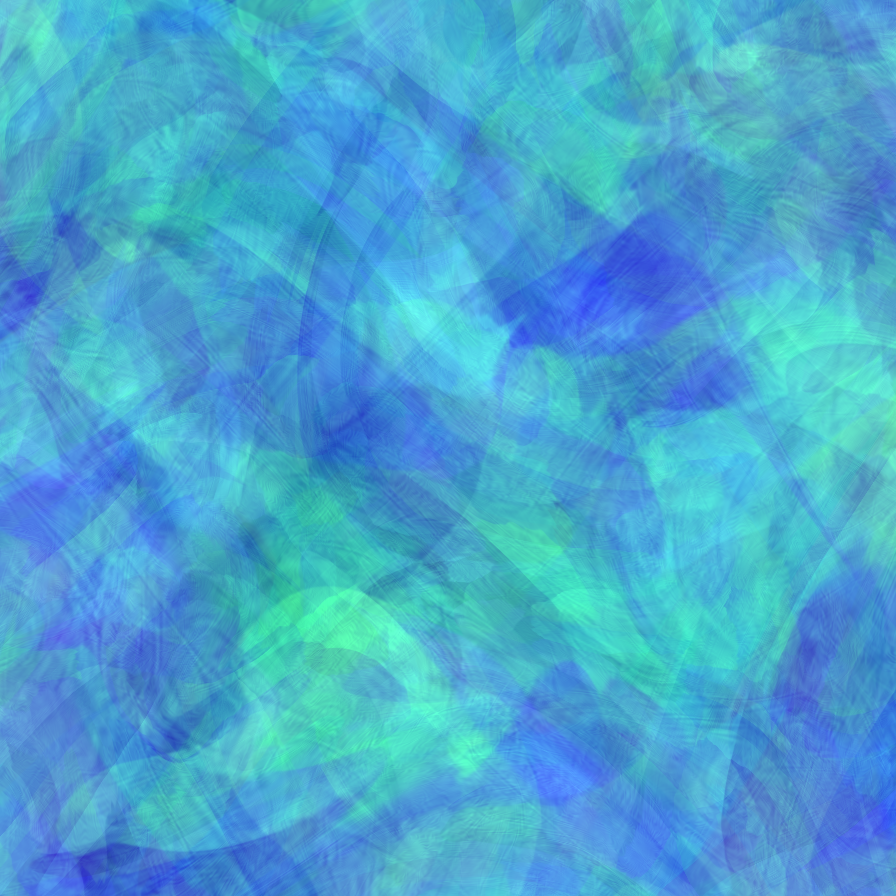
Give the GLSL for this background, as a Shadertoy shader.

```glsl
#define LAYERS 10
#define BASE_SCALE 2.1
#define SCALE_STEP 1.28
#define FOLD_GAIN 0.62
#define SOFT_EDGE 9.0
#define SHARP_EDGE 90.0
#define FRINGE 0.34
#define TONE_GAIN 0.37
#define BLUE_GAIN 0.20
#define LIGHT_GAIN 0.15
#define MEAN_COLOR vec3(0.30, 0.608, 0.825)

vec3 hash3(vec3 p) {
    p = fract(p * vec3(0.1031, 0.1030, 0.0973));
    p += dot(p, p.yxz + 33.33);
    return fract((p.xxy + p.yxx) * p.zyx);
}

mat2 rotation(float a) {
    float c = cos(a), s = sin(a);
    return mat2(c, s, -s, c);
}

// Layered sines shear the plane into long folds
vec2 foldPlane(vec2 p, float seed) {
    float freq = 4.0;
    for (int i = 0; i < 5; i++) {
        vec2 phase = seed * vec2(1.7, 2.9) + float(i) * vec2(2.1, 4.3);
        p += FOLD_GAIN * sin(p.yx * freq + phase) / freq;
        p = rotation(0.9) * p;
        freq *= 1.75;
    }
    return p;
}

// Small crinkles that roughen the edges of the veils
vec2 crinkle(vec2 p) {
    vec2 q = p.yx * 15.0 + 1.8 * sin(p * 11.0);
    return p + 0.022 * sin(q) + 0.011 * sin(q.yx * 2.3 + 1.0);
}

// Fan of fine broken strokes around a cell centre
float fringe(vec2 d, float r2, float variety) {
    float r = sqrt(r2), a = atan(d.y, d.x);
    float rays = floor(24.0 + 20.0 * variety);
    float bend = 1.6 * sin(r * 19.0 + 5.0 * a + variety * 40.0);
    float breakup = 0.5 + 0.5 * sin(r * 34.0 + 9.0 * a + variety * 17.0);
    return sin(a * rays + bend) * breakup * smoothstep(0.1, 0.45, r);
}

// Blended cells: x = tone, y = blue shift, z = light
vec3 cellVeil(vec2 p, float seed, float hardness) {
    vec2 cell = floor(p), f = p - cell;
    vec3 sum = vec3(0.0);
    float total = 1e-30;
    for (int y = -1; y <= 1; y++)
    for (int x = -1; x <= 1; x++) {
        vec2 o = vec2(x, y);
        vec3 key = vec3(cell + o + 100.0, seed * 7.0 + 3.0);
        vec3 place = hash3(key);
        vec3 tint = hash3(key + 51.0) - 0.5;
        vec2 d = f - o - 0.15 - 0.7 * place.xy;
        float r2 = dot(d, d);
        float w = exp(-hardness * r2);

        // Each cell fades across like a lit fold
        float slope = dot(d, rotation(6.2832 * place.z) * vec2(1.0, 0.0));
        tint += slope * vec3(0.4, 0.15, 0.5);
        if (w > 1e-28)
            tint += FRINGE * place.z * fringe(d, r2, place.x) * vec3(0.8, 0.4, 1.0);
        sum += w * tint;
        total += w;
    }
    return sum / total;
}

void mainImage(out vec4 fragColor, in vec2 fragCoord) {
    vec2 uv = fragCoord / iResolution.xy;
    vec3 veil = vec3(0.0);
    float power = 0.0, scale = BASE_SCALE;

    // Translucent veils, from broad to small
    for (int i = 0; i < LAYERS; i++) {
        float seed = float(i) + 1.0;
        vec2 p = foldPlane(uv + 0.13 * seed, seed);
        p = crinkle(rotation(seed * 1.9) * p * scale * vec2(1.0, 0.72));
        float mood = 0.5 + 0.5 * sin(uv.x * 7.0 + seed * 2.3 + 2.0 * sin(uv.y * 6.0 + seed));
        float weight = 1.0 / (1.0 + 0.12 * float(i));
        veil += weight * cellVeil(p, seed, mix(SOFT_EDGE, SHARP_EDGE, mood));
        power += weight * weight;
        scale *= SCALE_STEP;
    }
    veil *= inversesqrt(power);

    // Deeper blue band through the middle
    vec2 band = (uv - vec2(0.47, 0.54 + 0.04 * sin(uv.x * 9.0))) / vec2(0.42, 0.13);
    veil.x += 0.09 - 0.52 * exp(-dot(band, band));

    // Tone runs from blue to sea green
    vec3 color = MEAN_COLOR;
    color += veil.x * TONE_GAIN * vec3(0.02, 1.0, -0.24);
    color += veil.y * BLUE_GAIN * vec3(-0.1, 0.0, 1.0);
    color += veil.z * LIGHT_GAIN * vec3(1.0, 0.9, 0.6);
    fragColor = vec4(clamp(color, 0.0, 1.0), 1.0);
}
```
